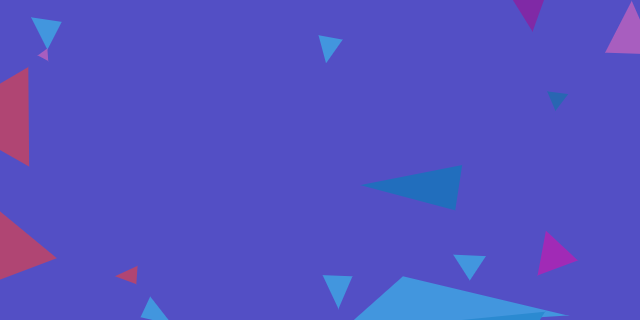
A Shadertoy shader for this background:

```glsl
// Flat violet backdrop with loose coloured triangles scattered around its rim.

const vec3 VIOLET    = vec3(0.325, 0.310, 0.773);
const vec3 SKY       = vec3(0.260, 0.590, 0.870);
const vec3 AZURE     = vec3(0.170, 0.540, 0.820);
const vec3 DEEP_BLUE = vec3(0.130, 0.430, 0.740);
const vec3 STEEL     = vec3(0.160, 0.400, 0.700);
const vec3 ROSE      = vec3(0.690, 0.270, 0.450);
const vec3 MAGENTA   = vec3(0.630, 0.165, 0.715);
const vec3 PLUM      = vec3(0.500, 0.160, 0.650);
const vec3 ORCHID    = vec3(0.660, 0.370, 0.750);

float hash(float n) {
    return fract(sin(n * 127.1) * 43758.5453);
}

// Random value in -0.5 .. 0.5
float jitter(float n) {
    return hash(n) - 0.5;
}

// Corner k of a stretched triangle; wild sets its irregularity
vec2 corner(int k, vec2 size, float turn, float wild, float seed) {
    float id = seed + float(k) * 3.7;
    float angle = turn + radians(120.0) * float(k) + 0.7 * wild * jitter(id);
    return size * (1.0 + 0.4 * wild * jitter(id + 1.3)) * vec2(cos(angle), sin(angle));
}

// Signed distance to the edge lines, corners in counterclockwise order
float triangle(vec2 p, vec2 size, float turn, float wild, float seed) {
    float d = -1e3;
    for (int k = 0; k < 3; k++) {
        vec2 a = corner(k, size, turn, wild, seed);
        vec2 b = corner((k + 1) % 3, size, turn, wild, seed);
        vec2 edge = normalize(b - a);
        d = max(d, dot(p - a, vec2(edge.y, -edge.x)));
    }
    return d;
}

// Point on a rectangular ring; polar holds degrees and reach (1 = canvas edge)
vec2 ringPoint(vec2 polar, vec2 halfSize) {
    float angle = radians(polar.x);
    vec2 dir = vec2(cos(angle), sin(angle));
    return halfSize * polar.y * dir / max(abs(dir.x), abs(dir.y));
}

// Paints count triangles along the ring between two polar positions
vec3 scatter(vec3 base, vec2 p, int count, vec2 from, vec2 to,
             vec2 size, float turn, float wild, vec3 colour) {
    vec2 halfSize = 0.5 * iResolution.xy / iResolution.y;
    for (int i = 0; i < count; i++) {
        float t = float(i) / float(max(count - 1, 1));
        float seed = from.x + 17.3 * float(i);
        vec2 polar = mix(from, to, t);
        polar.x += 5.0 * wild * jitter(seed + 0.4);
        float spin = radians(turn - 70.0 * float(i) + 90.0 * wild * jitter(seed + 0.9));
        float d = triangle(p - ringPoint(polar, halfSize), size, spin, wild, seed);
        base = mix(base, colour, clamp(0.5 - d * iResolution.y, 0.0, 1.0));
    }
    return base;
}

// A single triangle at one ring position
vec3 place(vec3 base, vec2 p, vec2 polar, vec2 size, float turn, float wild, vec3 colour) {
    return scatter(base, p, 1, polar, polar, size, turn, wild, colour);
}

void mainImage(out vec4 fragColor, in vec2 fragCoord) {
    vec2 p = (fragCoord - 0.5 * iResolution.xy) / iResolution.y;
    vec3 col = VIOLET;

    // Small blue chips above and below
    col = scatter(col, p, 2, vec2(87.0, 0.70), vec2(135.0, 0.86), vec2(0.053), 0.0, 0.8, SKY);
    col = scatter(col, p, 3, vec2(243.0, 0.95), vec2(305.0, 0.65), vec2(0.057), 70.0, 0.8, SKY);
    col = place(col, p, vec2(27.5, 0.74), vec2(0.038), 270.0, 0.2, STEEL);

    // Long blue shards
    col = place(col, p, vec2(333.0, 0.33), vec2(0.205, 0.082), 175.0, 0.05, DEEP_BLUE);
    col = place(col, p, vec2(291.8, 0.92), vec2(0.42, 0.10), -15.0, 0.0, SKY);
    col = place(col, p, vec2(298.4, 1.04), vec2(0.22, 0.06), 50.0, 0.0, AZURE);

    // Rose wedges cut by the left border, and one chip
    col = scatter(col, p, 2, vec2(165.0, 1.0), vec2(209.0, 1.0), vec2(0.18), 60.0, 0.02, ROSE);
    col = place(col, p, vec2(230.0, 0.72), vec2(0.045, 0.032), 170.0, 0.4, ROSE);

    // Purple and pink pieces
    col = place(col, p, vec2(321.0, 0.73), vec2(0.075, 0.082), 105.0, 0.15, MAGENTA);
    col = place(col, p, vec2(55.5, 0.96), vec2(0.065, 0.08), 275.0, 0.1, PLUM);
    col = place(col, p, vec2(38.6, 0.97), vec2(0.09, 0.11), 90.0, 0.05, ORCHID);
    col = place(col, p, vec2(143.0, 0.86), vec2(0.022), 70.0, 0.3, ORCHID);

    fragColor = vec4(col, 1.0);
}
```
